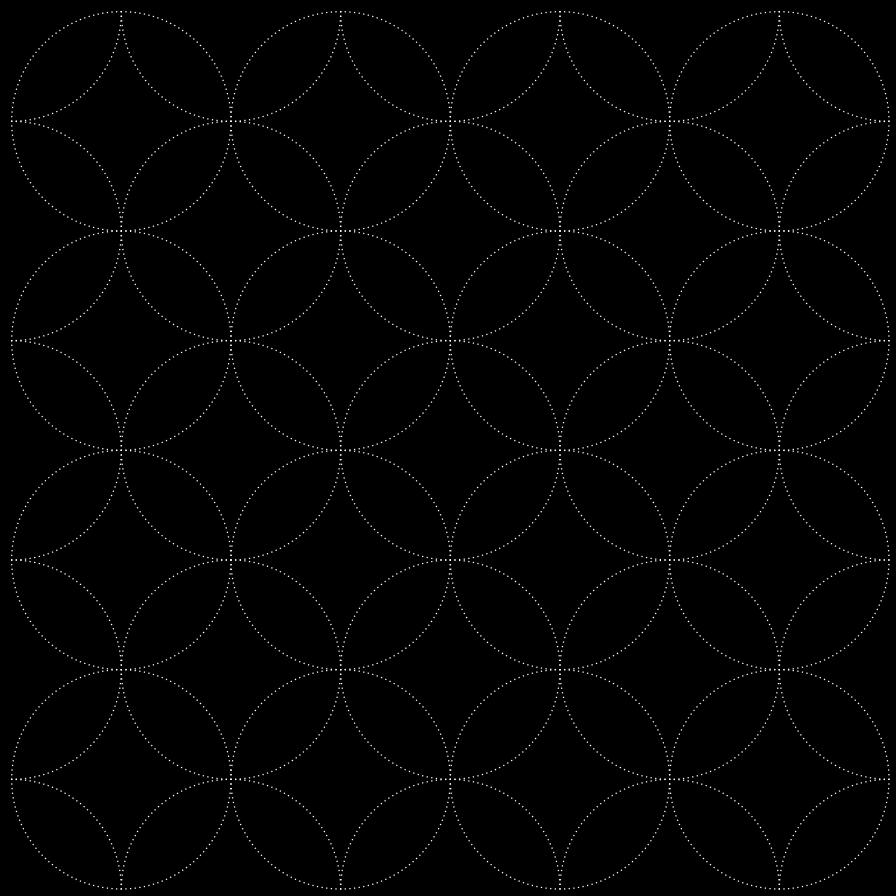
This pattern is drawn by a three.js fragment shader. Its source:

```glsl
// Dotted white rings on black: a 4 x 4 grid of touching circles, overlapped by
// equal circles centred on the grid corners, so that petals and stars appear.
// Each ring is split by angle into dots, with analytic box-filtered coverage.

varying vec2 vUv;

const float TAU = 6.2831853;
const vec2 GRID_ORIGIN = vec2(0.0130, 0.0078); // lower left corner of the grid
const float CELL = 0.2448;                     // circle diameter
const float CELLS = 4.0;                       // circles across and down
const float DOTS = 148.0;                      // dots on one circle
const float DOT_LENGTH = 0.00142;
const float DOT_WIDTH = 0.00142;
const vec3 BACKGROUND = vec3(0.0);
const vec3 DOT_COLOR = vec3(1.0);

// Share of a pixel-wide window at offset d covered by a centred bar.
float barCoverage(float d, float width, float pixel) {
  float right = min(d + 0.5 * pixel, 0.5 * width);
  float left = max(d - 0.5 * pixel, -0.5 * width);
  return max(right - left, 0.0) / pixel;
}

// One dotted circle around the origin.
float dottedRing(vec2 p, float pixel) {
  float radius = 0.5 * CELL;
  float turn = atan(p.y, p.x) / TAU;
  float along = (fract(turn * DOTS + 0.5) - 0.5) * TAU * radius / DOTS;
  return barCoverage(length(p) - radius, DOT_WIDTH, pixel)
       * barCoverage(along, DOT_LENGTH, pixel);
}

// Lattice of rings, checking the four centres nearest to p (in cell units).
float ringLattice(vec2 p, float shift, float pixel) {
  vec2 base = floor(p - shift) + shift;
  float gap = 1.0;
  for (int j = 0; j < 2; j++) {
    for (int i = 0; i < 2; i++) {
      vec2 center = base + vec2(float(i), float(j));
      vec2 inside = step(vec2(0.0), center) * step(center, vec2(CELLS));
      gap *= 1.0 - inside.x * inside.y * dottedRing((p - center) * CELL, pixel);
    }
  }
  return 1.0 - gap;
}

void main() {
  float pixel = max(fwidth(vUv.x), 0.00001);
  vec2 p = (vUv - GRID_ORIGIN) / CELL;

  // Full circles in the cells
  float cellRings = ringLattice(p, 0.5, pixel);

  // Corner circles, trimmed softly to the outline of the grid
  vec2 outside = (abs(p - 0.5 * CELLS) - 0.5 * CELLS) * CELL;
  float edge = max(outside.x, outside.y) - 0.5 * DOT_WIDTH;
  float trim = clamp(0.5 - edge / pixel, 0.0, 1.0);
  float cornerRings = ringLattice(p, 0.0, pixel) * trim;

  float ink = 1.0 - (1.0 - cellRings) * (1.0 - cornerRings);
  gl_FragColor = vec4(mix(BACKGROUND, DOT_COLOR, ink), 1.0);
}
```
